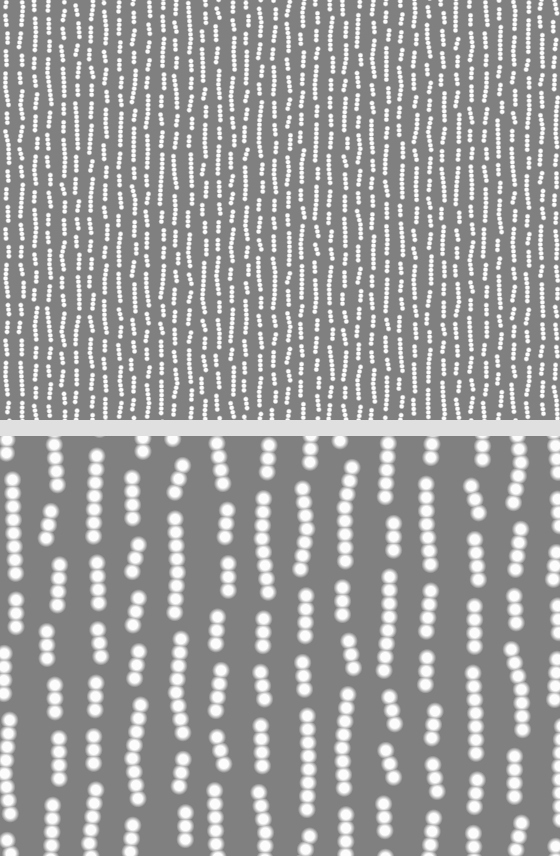
Top, the full canvas; bottom, a detail of the centre.
Give the GLSL for this pattern, as a Shadertoy shader.

```glsl
// Upright, gently kinked strands of white dots in loose columns on mid grey.

// All lengths are fractions of the canvas height.
const vec3  GROUND = vec3(0.502);
const vec3  DOT_COLOR = vec3(0.99);
const float COLUMN_PITCH = 0.0335;
const float DOT_PITCH = 0.0106;
const float DOT_RADIUS = 0.0054;
const float EDGE_SOFTNESS = 0.0036;
const int   BLOCK_SLOTS = 13;      // a block holds strands of 3, 3 and 4 dots
const int   BLOCK_KNOTS = 3;
const int   JOIN_EVERY = 5;        // one knot in this many joins two strands
const float END_SWAY = 0.2;        // sideways sway of free ends, in columns
const float BEND_SWAY = 0.13;      // sideways sway of joined knots, in columns
const float COLUMN_STAGGER = 0.618034;
const float PHASE_JITTER = 3.0;    // random shift of a column, in slots

// Integer hash of a cell and a channel, giving 0 to 1.
float hash(ivec2 cell, int channel) {
    uvec3 v = uvec3(ivec3(cell, channel) + 4096);
    v = v * 1664525u + 1013904223u;
    v.x += v.y * v.z; v.y += v.z * v.x; v.z += v.x * v.y;
    v ^= v >> 16u;
    v.x += v.y * v.z; v.y += v.z * v.x; v.z += v.x * v.y;
    return float(v.x >> 8u) / 16777216.0;
}

int floorDiv(int a, int b) {
    return int(floor((float(a) + 0.5) / float(b)));
}

// Slot of a knot; knot = (column, index along the column).
// The order of the strands within each block is random.
int knotSlot(ivec2 knot) {
    int block = floorDiv(knot.y, BLOCK_KNOTS);
    int index = knot.y - block * BLOCK_KNOTS;
    int order = int(3.0 * hash(ivec2(knot.x, block), 0));
    return block * BLOCK_SLOTS + 4 * index + int(order + index > 2);
}

// A knot is either a gap between two strands or a bend within one.
bool isGap(ivec2 knot) {
    int run = floorDiv(knot.y, JOIN_EVERY);
    int joined = int(float(JOIN_EVERY) * hash(ivec2(knot.x, run), 1));
    return knot.y - run * JOIN_EVERY != joined;
}

// Sideways offset at a knot; the two sides of a gap are independent.
float knotSway(ivec2 knot, int side) {
    bool gap = isGap(knot);
    float amount = gap ? END_SWAY : BEND_SWAY;
    return amount * (2.0 * hash(knot, gap ? 2 + side : 2) - 1.0);
}

// Distance from p to the dot in one slot of a column.
float dotDistance(vec2 p, int column, int slot, float phase) {
    int block = floorDiv(slot, BLOCK_SLOTS);
    int index = min((slot - block * BLOCK_SLOTS) / 4, BLOCK_KNOTS - 1);
    ivec2 below = ivec2(column, block * BLOCK_KNOTS + index);
    if (slot < knotSlot(below)) below.y -= 1;
    ivec2 above = below + ivec2(0, 1);
    int first = knotSlot(below);
    if (slot == first && isGap(below)) return 1.0;

    float t = float(slot - first) / float(knotSlot(above) - first);
    float sway = mix(knotSway(below, 1), knotSway(above, 0), t);
    vec2 center = vec2((float(column) + 0.5 + sway) * COLUMN_PITCH,
                       (float(slot) + 0.5 + phase) * DOT_PITCH);
    return length(p - center) - DOT_RADIUS;
}

// Vertical shift of a column in slots, spread evenly between neighbours.
float columnPhase(int column) {
    return float(BLOCK_SLOTS) * fract(float(column) * COLUMN_STAGGER)
         + PHASE_JITTER * hash(ivec2(column, 0), 5);
}

void mainImage(out vec4 fragColor, in vec2 fragCoord) {
    vec2 p = fragCoord / iResolution.y;
    int nearColumn = int(floor(p.x / COLUMN_PITCH));
    float d = 1.0;

    // Nearest dot among the neighbouring columns and slots.
    for (int i = -1; i <= 1; i++) {
        int column = nearColumn + i;
        float phase = columnPhase(column);
        int nearSlot = int(floor(p.y / DOT_PITCH - phase));
        for (int j = -1; j <= 1; j++)
            d = min(d, dotDistance(p, column, nearSlot + j, phase));
    }

    // Soft edge, never thinner than one pixel.
    float edge = max(EDGE_SOFTNESS, 1.0 / iResolution.y);
    float cover = clamp(0.5 - d / edge, 0.0, 1.0);
    fragColor = vec4(mix(GROUND, DOT_COLOR, cover), 1.0);
}
```
